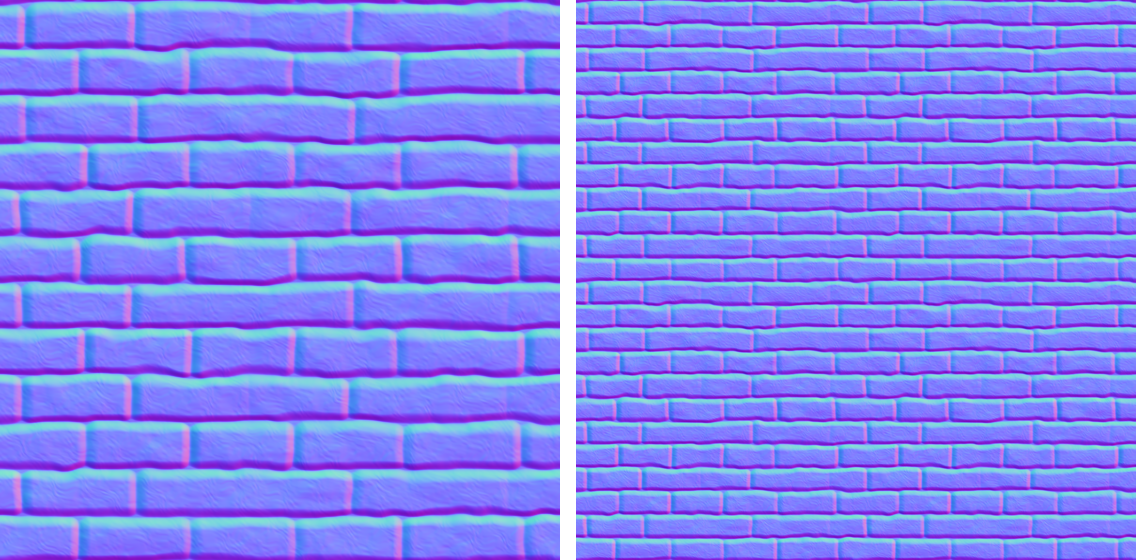
Left, the tile; right, the same tile 2 across and 2 down.
Reproduce this texture map procedurally as a Shadertoy shader.

```glsl
float hash(vec2 cell) {
    uvec2 q = uvec2(cell) * uvec2(1597u, 3571u);
    uint n = (q.x ^ (q.y << 8)) * 747796405u + 289133u;
    n = ((n >> ((n >> 28) + 4u)) ^ n) * 277803737u;
    return float(((n >> 22) ^ n) & 65535u) / 65535.0;
}

// Smooth value noise that wraps after a whole number of cells
float noise(vec2 p, vec2 period) {
    vec2 cell = floor(p), f = p - cell;
    f = f * f * f * (f * (f * 6.0 - 15.0) + 10.0);
    vec2 a = floor(mod(cell + 0.5, period));
    vec2 b = floor(mod(cell + 1.5, period));
    return mix(mix(hash(a), hash(vec2(b.x, a.y)), f.x),
               mix(hash(vec2(a.x, b.y)), hash(b), f.x), f.y);
}

float tiledNoise(vec2 uv, vec2 cells) {
    return noise(uv * cells, cells);
}

// Nearness of an upright joint: 0 on the brick, towards 1 in the joint
float uprightJoints(vec2 uv, float row) {
    const float shortRow[5] = float[5](0.147, 0.336, 0.53, 0.714, 0.93);
    const float longRow[5] = float[5](0.04, 0.24, 0.44, 0.625, 0.9);
    bool isLong = mod(row, 2.0) > 0.5;
    float bend = 0.004 * (tiledNoise(uv, vec2(10.0, 30.0)) - 0.5);
    float joint = 0.0;
    for (int i = 0; i < 5; i++) {
        float rnd = hash(vec2(row + 40.0, float(i) + 7.0));
        float x = (isLong ? longRow[i] : shortRow[i]) + 0.016 * (rnd - 0.5) + bend;
        float strength = mix(0.62, 0.88, hash(vec2(row + 80.0, float(i))));
        // Long bricks keep only a rare, faint crease at their middle
        if (isLong && (i == 2 || i == 4)) strength = rnd > 0.8 ? 0.3 : 0.0;
        float offset = fract(uv.x - x + 0.5) - 0.5;
        float reach = mix(0.016, 0.023, smoothstep(-0.004, 0.004, offset));
        float dist = sqrt(offset * offset + 0.000008);
        joint = max(joint, strength * max(0.0, 1.0 - dist / reach));
    }
    return joint;
}

float wallHeight(vec2 uv) {
    // Twelve courses with wavering bed joints
    float waver = 0.10 * (tiledNoise(uv, vec2(11.0, 12.0)) - 0.5)
                + 0.05 * (tiledNoise(uv, vec2(34.0, 24.0)) - 0.5);
    float y = uv.y * 12.0 + 0.06 + waver;
    float row = mod(floor(y), 12.0), v = fract(y);

    // Steep lower edge, softer upper edge, each worn unevenly
    float lower = 0.19 * (0.7 + 0.6 * tiledNoise(uv, vec2(15.0, 12.0)));
    float upper = 0.26 * (0.75 + 0.5 * tiledNoise(uv + 0.37, vec2(17.0, 12.0)));
    float bed = max(0.0, max(1.0 - v / lower, 1.0 - (1.0 - v) / upper));

    // Rounded corners, with a narrow soft floor in the joints
    float edge = min(1.0, length(vec2(bed, uprightJoints(uv, row))));
    float e2 = edge * edge;
    float brick = 1.0 - e2 * (1.5 - 0.5 * e2 * e2);
    float crown = -0.010 * (v - 0.5) * (v - 0.5);

    // Dents and wrinkled grain
    float dents = 0.0040 * tiledNoise(uv, vec2(14.0, 22.0))
                + 0.0014 * tiledNoise(uv, vec2(40.0, 56.0));
    vec2 slanted = vec2(120.0 * uv.x, 60.0 * uv.x + 180.0 * uv.y);
    slanted += 2.5 * tiledNoise(uv, vec2(36.0, 30.0));
    float grain = 0.0005 * noise(slanted, vec2(60.0));
    return 0.0122 * brick + crown + dents + grain * (0.4 + 0.6 * brick);
}

void mainImage(out vec4 fragColor, in vec2 fragCoord) {
    vec2 uv = fragCoord / iResolution.xy;

    // Surface normal from central differences
    vec2 e = vec2(0.0016, 0.0);
    vec2 slope = vec2(wallHeight(uv + e.xy) - wallHeight(uv - e.xy),
                      wallHeight(uv + e.yx) - wallHeight(uv - e.yx)) / (2.0 * e.x);
    vec3 normal = normalize(vec3(-slope, 1.0));
    fragColor = vec4(0.5 + 0.5 * normal, 1.0);
}
```
